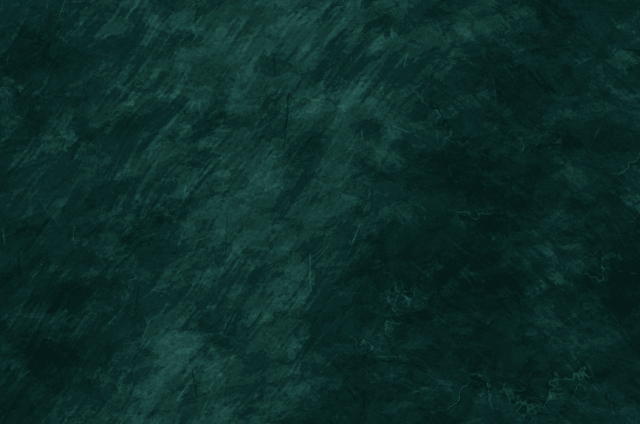
Give the GLSL for this texture, as a WebGL 2 fragment shader.

```glsl
#version 300 es
precision highp float;

uniform vec2 u_resolution;
out vec4 fragColor;

#define DEEP vec3(0.015, 0.105, 0.10)
#define SHADE vec3(0.03, 0.14, 0.13)
#define BODY vec3(0.04, 0.17, 0.16)
#define LIGHT vec3(0.07, 0.21, 0.19)
#define PALE vec3(0.09, 0.25, 0.23)
#define GLINT vec3(0.17, 0.37, 0.33)
#define LAYERS 8
#define SCRATCHES 110
#define LEFT_ANGLE 0.95
#define RIGHT_ANGLE -0.8
#define STREAK_GAIN 0.8
#define GRAIN_GAIN 0.6

vec2 hash2(vec2 p) {
    vec3 q = fract(p.xyx * vec3(0.1031, 0.1030, 0.0973));
    q += dot(q, q.yzx + 33.33);
    return fract((q.xx + q.yz) * q.zy);
}

float cornerSlope(vec2 cell, vec2 offset) {
    float a = 6.2832 * hash2(cell).x;
    return dot(vec2(cos(a), sin(a)), offset);
}

float gradientNoise(vec2 p) {
    vec2 i = floor(p), f = p - i;
    vec2 w = f * f * f * (f * (f * 6.0 - 15.0) + 10.0);
    vec2 e = vec2(0.0, 1.0);
    return mix(mix(cornerSlope(i, f), cornerSlope(i + e.yx, f - e.yx), w.x),
               mix(cornerSlope(i + e, f - e), cornerSlope(i + e.yy, f - e.yy), w.x), w.y);
}

float fbm(vec2 p, int octaves) {
    float sum = 0.0, gain = 1.0;
    for (int i = 0; i < octaves; i++) {
        sum += gain * gradientNoise(p);
        p = mat2(1.6, 1.2, -1.2, 1.6) * p + 17.3;
        gain *= 0.6;
    }
    return sum;
}

vec2 rotate(vec2 p, float angle) {
    float c = cos(angle), s = sin(angle);
    return mat2(c, -s, s, c) * p;
}

float blob(vec2 p, vec2 centre, float angle, vec2 radius) {
    vec2 q = rotate(p - centre, angle) / radius;
    return exp(-dot(q, q));
}

// Fine bristle marks running along one direction
float bristles(vec2 p, float angle) {
    vec2 q = rotate(p, angle);
    q.y += 0.02 * gradientNoise(q * 5.0);
    return gradientNoise(q * vec2(5.0, 45.0) + 60.0) + 0.8 * gradientNoise(q * vec2(13.0, 120.0) + 90.0);
}

// Thin tapered marks: x is pale, y is dark
vec2 scratches(vec2 p, float pixel) {
    vec2 marks = vec2(0.0);
    vec2 bent = p + 0.006 * vec2(gradientNoise(p * 14.0), gradientNoise(p * 14.0 + 40.0));
    for (int i = 0; i < SCRATCHES; i++) {
        vec2 r = hash2(vec2(float(i), 7.0)), s = hash2(vec2(float(i), 31.0));
        vec2 centre = r * vec2(1.5, 1.0);
        float turn = centre.x > 0.9 && s.x > 0.4 ? RIGHT_ANGLE : LEFT_ANGLE;
        vec2 q = rotate(bent - centre, turn + 1.5 * (s.y - 0.5));
        float len = mix(0.02, 0.11, s.x * s.x);
        float taper = 1.0 - smoothstep(0.3, 1.0, abs(q.x) / len);
        float line = taper * (1.0 - smoothstep(0.0, 0.0014 + pixel, abs(q.y)));
        marks = max(marks, line * (0.4 + 0.6 * s.y) * (fract(s.x * 9.0) < 0.6 ? vec2(1, 0) : vec2(0, 1)));
    }
    return marks;
}

vec3 paintRamp(float t) {
    vec3 c = mix(DEEP, SHADE, clamp((t + 2.3) / 1.25, 0.0, 1.0));
    c = mix(c, BODY, clamp((t + 1.05) / 0.95, 0.0, 1.0));
    c = mix(c, LIGHT, clamp((t + 0.1) / 0.76, 0.0, 1.0));
    c = mix(c, PALE, clamp((t - 0.66) / 0.82, 0.0, 1.0));
    return mix(c, GLINT, clamp((t - 1.48) / 2.4, 0.0, 1.0));
}

void main() {
    vec2 p = gl_FragCoord.xy / u_resolution.y;
    float pixel = 1.0 / u_resolution.y;
    float right = smoothstep(0.75, 1.1, p.x + 0.4 * fbm(p * 3.0, 4));

    // Broad light sweep and dark hollows
    float sweep = exp(-pow((p.x - 0.45 - 0.2 * p.y) / (0.28 + 0.24 * p.y), 2.0));
    float hollow = blob(p, vec2(0.33, 0.42), 0.8, vec2(0.32, 0.1)) + blob(p, vec2(1.02, 0.42), 0.9, vec2(0.32, 0.16));
    float tone = -0.42 + 0.85 * sweep - 0.6 * hollow + 0.5 * fbm(p * 3.0 + 5.0, 5);

    // Overlapping ragged knife strokes, each layer with its own direction
    float bristle = mix(bristles(p, LEFT_ANGLE), bristles(p, RIGHT_ANGLE), right);
    float tooth = gradientNoise(p * vec2(75.0, 100.0) + 12.0);
    for (int i = 0; i < LAYERS; i++) {
        float k = float(i), pale = mod(k, 2.0), crossed = step(1.5, mod(k, 4.0));
        float angle = mix(LEFT_ANGLE - 0.12 * k, RIGHT_ANGLE + 0.15 * k, crossed);
        vec2 q = rotate(p, angle) * vec2(2.6, 5.5) * (1.0 + 0.25 * k) + 23.0 * k;
        q += 0.4 * vec2(gradientNoise(q * 1.7), gradientNoise(q * 1.7 + 50.0));
        float cover = fbm(q, 6) + 0.3 * bristle + 0.12 * tooth;
        cover += (pale - 0.5) * (0.5 * sweep - 0.35 * hollow - 0.2) - 0.2 * mix(right, 1.0 - right, crossed);
        float mask = smoothstep(0.15, 0.18 + 5.0 * pixel, cover);
        float thin = 0.75 + 0.5 * gradientNoise(q * vec2(2.0, 9.0));
        tone += mask * thin * mix(-0.85, 0.85, pale);
    }
    tone += STREAK_GAIN * bristle * (0.45 + smoothstep(-0.2, 0.4, gradientNoise(p * 4.0 + 8.0)));

    // Broken crusted ridges with a shadow on one side
    float crest = fbm(p * 5.0 + 31.0, 5);
    float crust = smoothstep(0.0, 0.35, gradientNoise(p * 7.0 + 70.0)) * (0.35 + 0.65 * right);
    tone += crust * (2.0 * (1.0 - smoothstep(0.0, 0.055, abs(crest))) - 1.0 * (1.0 - smoothstep(0.0, 0.06, abs(crest - 0.1))));

    // Scratches and canvas tooth
    vec2 marks = scratches(p, pixel) * smoothstep(-0.35, 0.1, gradientNoise(p * 45.0));
    tone += 2.0 * marks.x - 1.6 * marks.y;
    tone += GRAIN_GAIN * (gradientNoise(p * 150.0) + 0.8 * tooth);

    fragColor = vec4(paintRamp(tone), 1.0);
}
```
